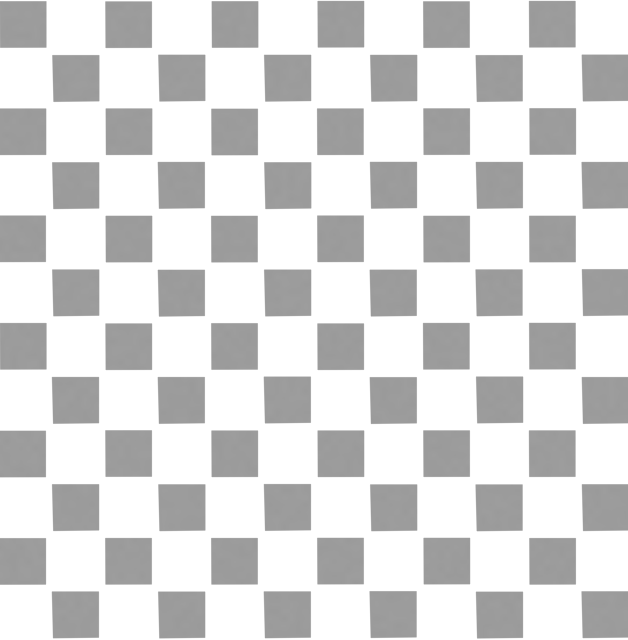
Write a Shadertoy shader that draws this pattern.

```glsl
// Lengths are fractions of the canvas height
const vec2 PITCH = vec2(0.08275, 0.08385);       // spacing of columns and rows
const vec2 FIRST_CENTER = vec2(0.0359, 0.0382);  // first square, from the top left
const float HALF_SIDE = 0.0364;
const float CORNER_RADIUS = 0.0012;
const float EDGE_SOFTNESS = 0.0016;
const float JITTER = 0.0010;                     // wander of each square
const float TAPER = 0.0009;                      // slant of left and top edges
const vec3 PAPER = vec3(1.0);
const vec3 INK = vec3(0.61);
const float INK_GRAIN = 0.012;
const float GRAIN_SCALE = 90.0;

float hash(vec2 p) {
    vec3 q = fract(vec3(p.xyx) * 0.1031);
    q += dot(q, q.yzx + 33.33);
    return fract((q.x + q.y) * q.z);
}

float valueNoise(vec2 p) {
    vec2 cell = floor(p);
    vec2 t = fract(p);
    t = t * t * (3.0 - 2.0 * t);
    float low = mix(hash(cell), hash(cell + vec2(1, 0)), t.x);
    float high = mix(hash(cell + vec2(0, 1)), hash(cell + vec2(1, 1)), t.x);
    return mix(low, high, t.y);
}

float roundedBox(vec2 p, vec2 halfSize, float radius) {
    vec2 d = abs(p) - halfSize + radius;
    return length(max(d, 0.0)) + min(max(d.x, d.y), 0.0) - radius;
}

// Signed distance to the slightly uneven square of one cell
float unevenSquare(vec2 p, vec2 cell) {
    vec2 offset = vec2(hash(cell + 17.3), hash(cell + 41.7)) - 0.5;
    p -= JITTER * offset;

    // Alternate rows lean in at the upper left corner
    float lean = TAPER * mix(0.2, 1.0, mod(cell.y, 2.0));
    vec2 side = p / HALF_SIDE;
    p.x += lean * side.y * min(side.x, 0.0);
    p.y -= lean * side.x * min(-side.y, 0.0) * 0.5;
    return roundedBox(p, vec2(HALF_SIDE), CORNER_RADIUS);
}

void mainImage(out vec4 fragColor, in vec2 fragCoord) {
    // Position measured down from the top left corner
    vec2 pos = vec2(fragCoord.x, iResolution.y - fragCoord.y) / iResolution.y;

    // Nearest cell of the checkerboard
    vec2 grid = (pos - FIRST_CENTER) / PITCH;
    vec2 cell = floor(grid + 0.5);
    vec2 local = (grid - cell) * PITCH;
    float filled = 1.0 - mod(cell.x + cell.y, 2.0);

    // Soft-edged coverage
    float dist = unevenSquare(local, cell);
    float blur = max(EDGE_SOFTNESS, 1.0 / iResolution.y) * 0.75;
    float coverage = filled * (1.0 - smoothstep(-blur, blur, dist));

    // Faint mottling of the ink
    vec3 ink = INK + INK_GRAIN * (valueNoise(pos * GRAIN_SCALE) - 0.5);
    fragColor = vec4(mix(PAPER, ink, coverage), 1.0);
}
```
